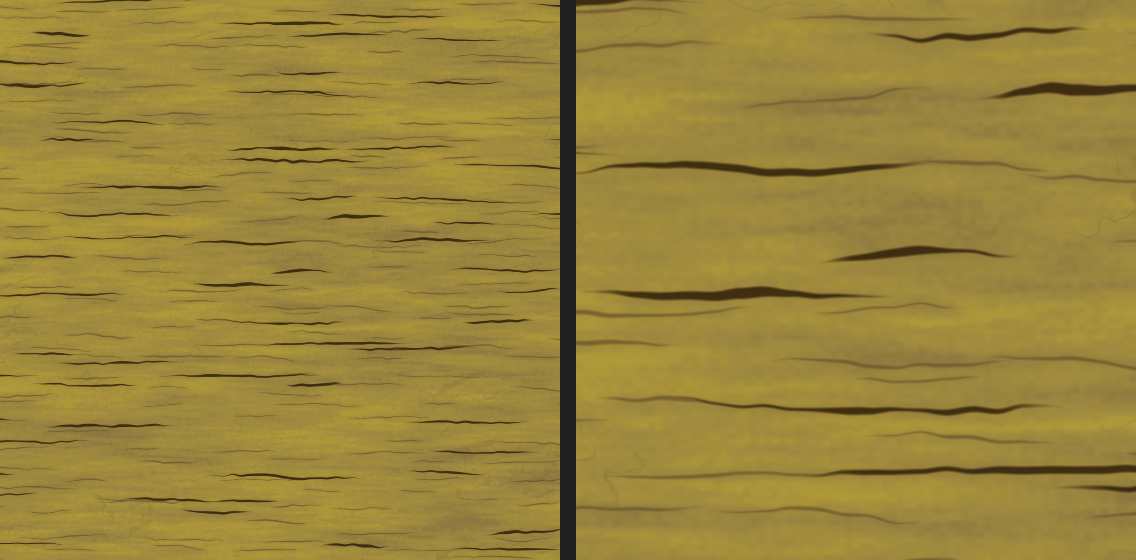
Left: the whole. Right: its middle third, enlarged.
Give the GLSL for this texture, as a WebGL 1 fragment shader.

```glsl
precision highp float;

uniform vec2 u_resolution;

float hash(vec2 p) {
  vec3 q = fract(vec3(p.xyx) * 0.1031);
  q += dot(q, q.yzx + 33.33);
  return fract((q.x + q.y) * q.z);
}

float noise(vec2 p) {
  vec2 i = floor(p);
  vec2 f = fract(p);
  f = f * f * (3.0 - 2.0 * f);
  return mix(mix(hash(i), hash(i + vec2(1.0, 0.0)), f.x),
             mix(hash(i + vec2(0.0, 1.0)), hash(i + vec2(1.0, 1.0)), f.x), f.y);
}

float fbm(vec2 p) {
  float sum = 0.0;
  float amplitude = 0.53;
  for (int i = 0; i < 4; i++) {
    sum += amplitude * noise(p);
    p = p * 2.03 + 17.3;
    amplitude *= 0.5;
  }
  return sum;
}

// Scattered horizontal splits, one per grid cell: x = opening, y = soft stain around it
vec2 cracks(vec2 uv, vec2 grid, float density, float reach, float width, float seed) {
  vec2 result = vec2(0.0);
  vec2 cell = floor(uv * grid);
  float soft = max(0.0011, 0.6 / u_resolution.y);
  for (int j = -1; j <= 1; j++) {
    for (int i = -1; i <= 1; i++) {
      vec2 id = cell + vec2(float(i), float(j)) + seed;
      float present = step(hash(id + 5.7), density);
      vec2 jitter = vec2(hash(id + 11.3), hash(id + 23.9)) - 0.5;
      vec2 d = uv - (id - seed + 0.5 + 0.85 * jitter) / grid;
      float halfLength = reach * mix(0.35, 1.0, hash(id + 37.1));
      float along = abs(d.x) / halfLength;
      float lane = hash(id + 41.7) * 91.0;

      // Slow bends, small jagged steps and a slight tilt
      d.y += (noise(vec2(uv.x * 13.0, lane)) - 0.5) * 0.009
           + (noise(vec2(uv.x * 65.0, lane + 7.0)) - 0.5) * 0.0035
           + d.x * (hash(id + 53.3) - 0.5) * 0.06;

      float taper = max(0.0, 1.0 - along * along);
      float thickness = width * taper * mix(0.5, 1.0, hash(id + 61.9))
                      * (0.45 + 1.1 * noise(vec2(uv.x * 32.0, lane + 19.0)));
      float fade = present * smoothstep(0.0, 0.4, 1.0 - along);
      float opening = 1.0 - smoothstep(thickness - soft, thickness + soft, abs(d.y));
      float stain = exp(-abs(d.y) / (width * 2.5));
      result = max(result, vec2(opening, stain) * fade);
    }
  }
  return result;
}

void main() {
  vec2 uv = gl_FragCoord.xy / u_resolution;

  // Gently bent grain coordinates
  vec2 grain = uv;
  grain.y += 0.014 * (fbm(uv * vec2(5.0, 9.0)) - 0.5);

  // Worn paint: broad patches, long streaks, fibres and speckle
  float patches = fbm(grain * vec2(3.5, 9.0) + 3.1);
  float streaks = fbm(grain * vec2(6.0, 48.0) + 41.0);
  float fibres = noise(grain * vec2(24.0, 210.0) + 9.0);
  float speckle = noise(uv * vec2(230.0, 290.0));
  float tone = 0.6 + 0.85 * (patches - 0.5) + 1.05 * (streaks - 0.5)
             + 0.34 * (fibres - 0.5) + 0.24 * (speckle - 0.5)
             + 0.16 * smoothstep(0.7, 1.0, uv.y);

  vec3 dullPaint = vec3(0.55, 0.47, 0.25);
  vec3 midPaint = vec3(0.625, 0.54, 0.245);
  vec3 brightPaint = vec3(0.69, 0.60, 0.22);
  vec3 color = mix(dullPaint, midPaint, smoothstep(-0.05, 0.6, tone));
  color = mix(color, brightPaint, smoothstep(0.5, 1.1, tone));

  // Faint crazing in the paint film
  vec2 film = uv * vec2(22.0, 50.0) + 2.5 * fbm(uv * 24.0);
  float crazing = 1.0 - smoothstep(0.0, 0.045, abs(noise(film) - 0.5));
  crazing *= smoothstep(0.45, 0.7, noise(uv * vec2(6.0, 13.0) + 70.0));
  color = mix(color, vec3(0.48, 0.41, 0.22), 0.3 * crazing);

  // Hairline checks below, open dark splits above
  vec2 hairlines = cracks(uv, vec2(5.0, 38.0), 0.75, 0.10, 0.0012, 113.0);
  vec2 splits = cracks(uv, vec2(3.0, 22.0), 0.82, 0.16, 0.0024, 211.0);
  color = mix(color, vec3(0.50, 0.42, 0.23), 0.35 * max(hairlines.y, splits.y));
  color = mix(color, vec3(0.39, 0.31, 0.16), 0.65 * hairlines.x);
  color = mix(color, vec3(0.22, 0.15, 0.05), 0.92 * splits.x);

  gl_FragColor = vec4(color, 1.0);
}
```
